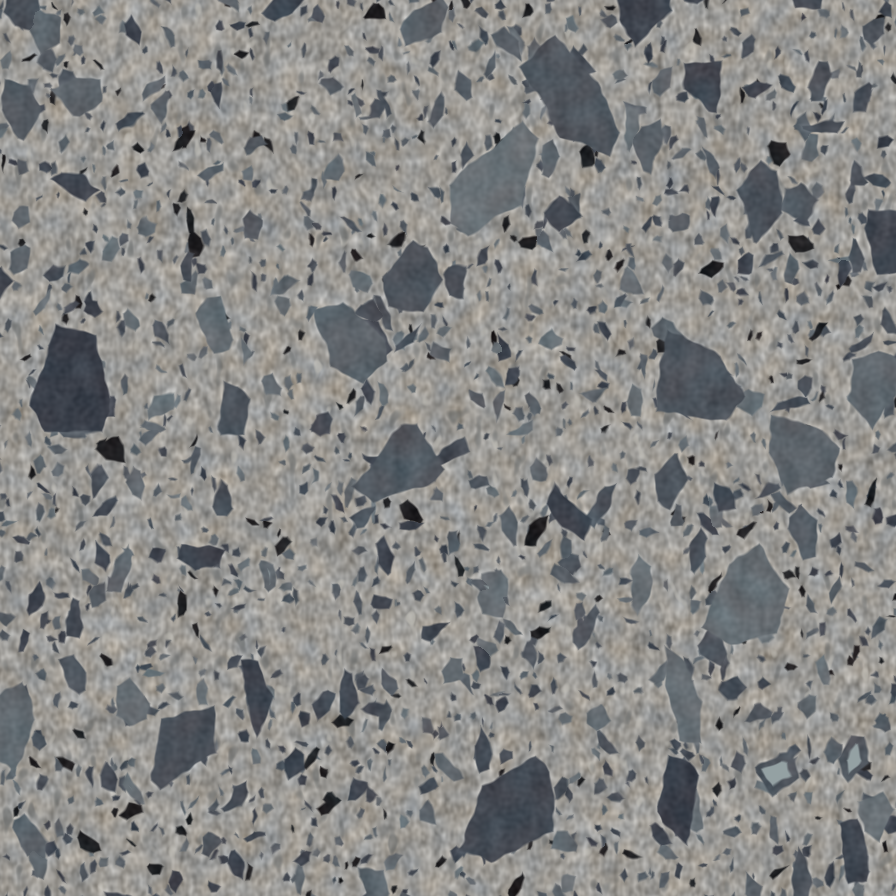
Reproduce this texture procedurally as a three.js fragment shader.

```glsl
varying vec2 vUv;

vec3 hash(vec2 p) {
  vec3 q = fract(vec3(p.xyx) * vec3(0.1031, 0.1030, 0.0973));
  q += dot(q, q.yxz + 33.33);
  return fract((q.xxy + q.yzz) * q.zyx);
}

vec2 gradient(vec2 cell) {
  return hash(cell).xy * 2.0 - 1.0;
}

float noise(vec2 p) {
  vec2 i = floor(p), f = fract(p);
  vec2 u = f * f * f * (f * (f * 6.0 - 15.0) + 10.0);
  vec2 e = vec2(1.0, 0.0);
  float low = mix(dot(gradient(i), f), dot(gradient(i + e), f - e), u.x);
  float high = mix(dot(gradient(i + e.yx), f - e.yx), dot(gradient(i + 1.0), f - 1.0), u.x);
  return mix(low, high, u.y);
}

// Signed distance to an irregular, stretched six-sided stone
float stoneDistance(vec2 p, vec2 halfSize, float angle, vec2 seed) {
  float c = cos(angle), s = sin(angle);
  vec2 q = vec2(c * p.x + s * p.y, c * p.y - s * p.x);
  float d = -1e3;
  for (int k = 0; k < 6; k++) {
    vec3 h = hash(seed + float(k) * 7.31);
    float a = 1.0472 * (float(k) + 0.8 * h.x);
    vec2 normal = vec2(cos(a), sin(a)) / halfSize;
    d = max(d, (dot(q, normal) - mix(0.55, 1.05, h.y)) / length(normal));
  }
  return d;
}

// Nearest stone of a jittered grid: distance, tone, kind
vec3 stoneLayer(vec2 p, float grid, float density) {
  vec2 g = p * grid + grid * 0.37;
  vec2 home = floor(g);
  vec3 nearest = vec3(1.0, 0.0, 0.0);
  for (int y = -1; y <= 1; y++) {
    for (int x = -1; x <= 1; x++) {
      vec2 cell = home + vec2(x, y);
      vec2 seed = cell + grid * 3.7;
      vec3 place = hash(seed);
      vec3 form = hash(seed + 51.7);
      vec3 look = hash(seed + 113.3);
      if (place.z < density) {
        float halfLength = mix(0.2, 0.5, form.x);
        vec2 halfSize = halfLength * vec2(mix(0.28, 0.78, form.y), 1.0);
        float turn = form.z * 2.0 - 1.0;
        float d = stoneDistance(g - cell - place.xy, halfSize, 1.5 * turn * abs(turn), seed) / grid;
        if (d < nearest.x) nearest = vec3(d, look.xy);
      }
    }
  }
  return nearest;
}

// Grainy cement with pale flecks and soft dark blotches
vec3 cement(vec2 p) {
  float grain = 0.17 * noise(p * vec2(85.0, 58.0))
    + 0.17 * noise(p * vec2(180.0, 125.0) + 9.0)
    + 0.07 * noise(p * 19.0 + 4.0);
  vec3 color = vec3(0.612, 0.604, 0.587) + grain;
  color += vec3(0.05, 0.01, -0.04) * noise(p * 38.0 + 21.0);
  float fleck = smoothstep(0.28, 0.55, noise(p * vec2(75.0, 50.0) + 37.0));
  float blotch = smoothstep(0.22, 0.5, noise(p * vec2(72.0, 40.0) + 63.0));
  color = mix(color, vec3(0.77, 0.76, 0.73), 0.6 * fleck);
  return mix(color, vec3(0.41, 0.42, 0.42), 0.6 * blotch);
}

void main() {
  vec2 p = vUv;
  vec3 color = cement(p);
  vec2 ragged = p + 0.0035 * vec2(noise(p * 70.0), noise(p * 70.0 + 17.0))
    + 0.006 * vec2(noise(p * 24.0 + 5.0), noise(p * 24.0 + 31.0));

  // Stones from the finest chips up to the largest
  float grid = 56.0;
  for (int i = 0; i < 4; i++) {
    vec3 stone = stoneLayer(ragged, grid, 0.42);
    float d = stone.x;
    bool large = grid < 20.0;

    vec3 slate = mix(vec3(0.22, 0.24, 0.28), vec3(0.41, 0.44, 0.46), stone.y);
    if (!large && stone.z > 0.88) slate = vec3(0.12, 0.12, 0.13);
    slate += 0.09 * noise(p * vec2(55.0, 28.0) + 11.0) + 0.06 * noise(p * 150.0);
    slate += vec3(-0.02, 0.02, 0.03) * noise(p * 30.0 + 71.0);

    // A few large stones have a pale worn core
    if (large && stone.z < 0.07) {
      float core = smoothstep(-0.006, -0.010, d + 0.006 * noise(p * 60.0));
      slate = mix(slate, vec3(0.58, 0.63, 0.64), core);
    }
    if (large) color += 0.05 * (1.0 - smoothstep(0.0, 0.006, d));
    color = mix(color, slate, 1.0 - smoothstep(-0.0016, 0.0016, d));
    grid *= 0.5;
  }
  gl_FragColor = vec4(clamp(color, 0.0, 1.0), 1.0);
}
```
